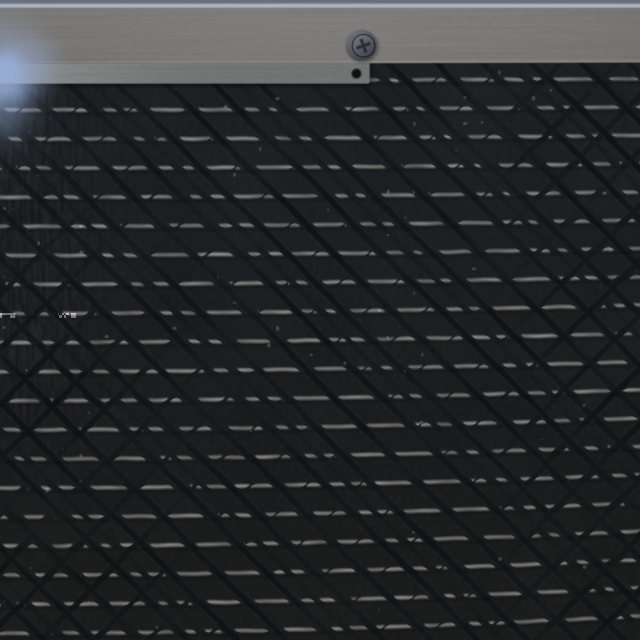
Reproduce this texture procedurally as a Shadertoy shader.

```glsl
// Dark diagonal mesh over rows of pale slats, below a metal rail with a screw and a strip.

// Layout, in canvas units measured from the top left
const float ROW_PITCH = 0.04543;
const float FIRST_ROW = 0.1719;
const float ROW_LIFT = 0.028;         // upward bend of the rows at the lower right
const float SLAT_HALF = 0.0030;
const float STRAND_HALF = 0.0042;
const float RAIL_BOTTOM = 0.100;
const vec2 STRIP_END = vec2(0.578, 0.131);
const vec2 HOLE = vec2(0.557, 0.1150);
const vec2 SCREW = vec2(0.564, 0.0705);
const float SCREW_RADIUS = 0.0245;

// Strand layers: slope sign, horizontal period, offset, half width of the gap
const vec4 LAYERS[3] = vec4[3](
    vec4(-1.0, 0.0757, 0.0520, 0.0098),
    vec4(-1.0, 0.1146, 0.0156, 0.0055),
    vec4( 1.0, 0.0860, 0.0300, 0.0075));

const vec3 MESH_TOP = vec3(0.112, 0.128, 0.138);
const vec3 MESH_LOW = vec3(0.106, 0.108, 0.110);
const vec3 STRAND = vec3(0.060, 0.066, 0.072);
const vec3 SLAT = vec3(0.47, 0.47, 0.465);
const vec3 RAIL = vec3(0.465, 0.458, 0.450);
const vec3 STRIP = vec3(0.44, 0.455, 0.450);
const vec3 RIM = vec3(0.66, 0.70, 0.77);
const vec3 FLARE = vec3(0.60, 0.69, 0.86);

float hash(vec2 p) {
    p = fract(p * vec2(0.1031, 0.1137));
    p += dot(p, p.yx + 33.33);
    return fract((p.x + p.y) * p.x * 17.3);
}

float gradNoise(vec2 p) {
    vec2 cell = floor(p), f = fract(p), s = f * f * (3.0 - 2.0 * f);
    vec4 n;
    for (int i = 0; i < 4; i++) {
        vec2 corner = vec2(i & 1, i >> 1);
        float a = 6.2832 * hash(cell + corner + 57.0);
        n[i] = dot(vec2(cos(a), sin(a)), f - corner);
    }
    return mix(mix(n.x, n.y, s.x), mix(n.z, n.w, s.x), s.y);
}

// Coverage of a shape with signed distance d
float fill(float d, float soft) { return 1.0 - smoothstep(-soft, soft, d); }

float boxDist(vec2 p, vec2 halfSize, float r) {
    vec2 q = abs(p) - halfSize + r;
    return length(max(q, 0.0)) + min(max(q.x, q.y), 0.0) - r;
}

vec3 mesh(vec2 p, float px) {
    float side = clamp(smoothstep(0.45, 0.0, p.x) * smoothstep(0.2, 0.6, p.y)
                     + smoothstep(0.72, 0.95, p.x), 0.0, 1.0);
    vec3 col = mix(MESH_TOP, MESH_LOW, smoothstep(0.15, 0.9, p.y));
    col += 0.012 * gradNoise(p * 9.0) + 0.012 * gradNoise(p * vec2(150.0, 90.0));

    // Fine upright ribs at the left
    float ribs = gradNoise(vec2(p.x * 170.0, p.y * 28.0));
    col += 0.045 * ribs * smoothstep(0.22, 0.05, p.x) * smoothstep(0.85, 0.5, p.y);

    // Rows bend upward to the right
    float row = (p.y + ROW_LIFT * p.x * p.x * p.y - FIRST_ROW) / ROW_PITCH;
    float rowId = floor(row + 0.5);
    float rowY = (row - rowId) * ROW_PITCH + 0.0012 * gradNoise(vec2(p.x * 35.0, rowId * 3.7));

    // Strands darken the mesh and cut the slats into dashes
    float gapDist = 1.0, shade = 0.0;
    float warp = 0.007 * gradNoise(p * 6.0) + 0.002 * gradNoise(p * 40.0);
    for (int i = 0; i < 3; i++) {
        vec4 layer = LAYERS[i];
        float u = (p.x + layer.x * p.y + warp - layer.z) / layer.y;
        float id = floor(u + 0.5), d = abs(u - id) * layer.y;
        float weight = i == 0 ? 1.0 : (i == 1 ? 0.35 : side);
        float vary = 0.65 + 0.7 * hash(vec2(id + 40.0, rowId + 21.0 * float(i + 1)));
        gapDist = min(gapDist, d - layer.w * vary * (i == 2 ? side : 1.0));
        float fade = 0.65 + 0.9 * gradNoise(p * 7.0 + float(i) * 9.0);
        shade = max(shade, weight * fade * fill(d * 0.707 - STRAND_HALF, 0.0025));
        float sheen = fill(abs(d * 0.707 - STRAND_HALF - 0.002) - 0.0005, 0.002);
        col += 0.016 * weight * fade * sheen;
    }

    // Slats with soft lower edges and uneven brightness
    float worn = 0.92 + 0.35 * gradNoise(vec2(p.x * 28.0, rowId * 5.3));
    float taper = SLAT_HALF * smoothstep(-0.002, 0.006, gapDist);
    float slat = fill(abs(rowY) - taper, 0.0012 + px) * smoothstep(-0.001, 0.002 + px, gapDist);
    col = mix(col, STRAND, clamp(shade, 0.0, 0.85));
    col *= 1.0 - 0.18 * fill(abs(rowY - 0.006) - 0.002, 0.004);
    col = mix(col, SLAT * worn * mix(1.0, 0.88, smoothstep(0.0, 0.003, rowY)), slat);

    // Sparse glints, and a speckled stretch of one row at the left
    float speck = step(0.45, hash(floor(p * 260.0)));
    float stretch = fill(abs(p.y - 0.493) - 0.004, 0.001)
        * max(fill(p.x - 0.024, 0.001), fill(abs(p.x - 0.105) - 0.014, 0.001));
    return col + 0.35 * speck * stretch + 0.15 * smoothstep(0.50, 0.62, gradNoise(p * 75.0));
}

void mainImage(out vec4 fragColor, in vec2 fragCoord) {
    vec2 p = fragCoord / iResolution.xy;
    p.y = 1.0 - p.y;
    float px = 1.0 / iResolution.y;
    vec3 col = mesh(p, px);
    float brushed = 0.018 * gradNoise(p * vec2(5.0, 220.0)) + 0.012 * gradNoise(p * 160.0);

    // Strip with a hole, and its shadow
    vec2 stripHalf = vec2(0.5, 0.022);
    float strip = boxDist(p - STRIP_END + stripHalf, stripHalf, 0.004);
    col *= 1.0 - 0.35 * fill(strip - 0.004, 0.006);
    vec3 stripCol = STRIP + brushed + 0.08 * smoothstep(0.35, 0.0, p.x);
    stripCol *= 1.0 - 0.25 * fill(abs(strip) - 0.001, 0.002);
    col = mix(col, stripCol, fill(strip, px));
    col = mix(col, STRAND, fill(length(p - HOLE) - 0.0075, 0.001 + px));

    // Rail with a bright upper rim
    float railEdge = RAIL_BOTTOM - 0.002 * p.x;
    vec3 railCol = RAIL + brushed + 0.03 * sin(3.14 * p.x) - 0.3 * max(p.y - 0.05, 0.0);
    railCol += 0.06 * fill(abs(p.y - railEdge + 0.003) - 0.001, 0.002);
    railCol = mix(railCol, RIM, fill(abs(p.y - 0.009) - 0.003, 0.002));
    railCol = mix(railCol, RIM * 0.62, fill(p.y - 0.004, 0.002));
    col = mix(col, railCol, fill(p.y - railEdge, px));

    // Screw: shadow, washer, head and cross slot
    vec2 s = p - SCREW;
    float r = length(s), lit = dot(s, vec2(-0.6, -0.8)) / SCREW_RADIUS;
    col *= 1.0 - 0.3 * fill(length(s - 0.003) - SCREW_RADIUS, 0.005);
    col = mix(col, vec3(0.33, 0.34, 0.36) + 0.10 * lit, fill(r - SCREW_RADIUS, px));
    vec2 h = s - vec2(0.004, 0.001);
    float head = length(h) - 0.0175;
    col = mix(col, vec3(0.37, 0.38, 0.41) + 0.12 * lit, fill(head, px));
    col *= 1.0 - 0.5 * fill(abs(head) - 0.001, 0.0015);
    h = mat2(0.94, 0.34, -0.34, 0.94) * h;
    float slot = min(boxDist(h, vec2(0.011, 0.0022), 0.001), boxDist(h, vec2(0.0022, 0.011), 0.001));
    col = mix(col, vec3(0.14, 0.15, 0.17), fill(slot, 0.001 + px));

    // Hazy light at the left edge
    vec2 f = (p - vec2(0.0, 0.125)) / vec2(0.050, 0.070);
    float haze = exp(-dot(f, f)) * (0.85 + 0.4 * gradNoise(p * 22.0));
    haze += 0.22 * fill(length(p - vec2(0.045, 0.10)) - 0.045, 0.025);
    col = mix(col, FLARE, clamp(haze, 0.0, 0.9));
    fragColor = vec4(clamp(col, 0.0, 1.0), 1.0);
}
```
